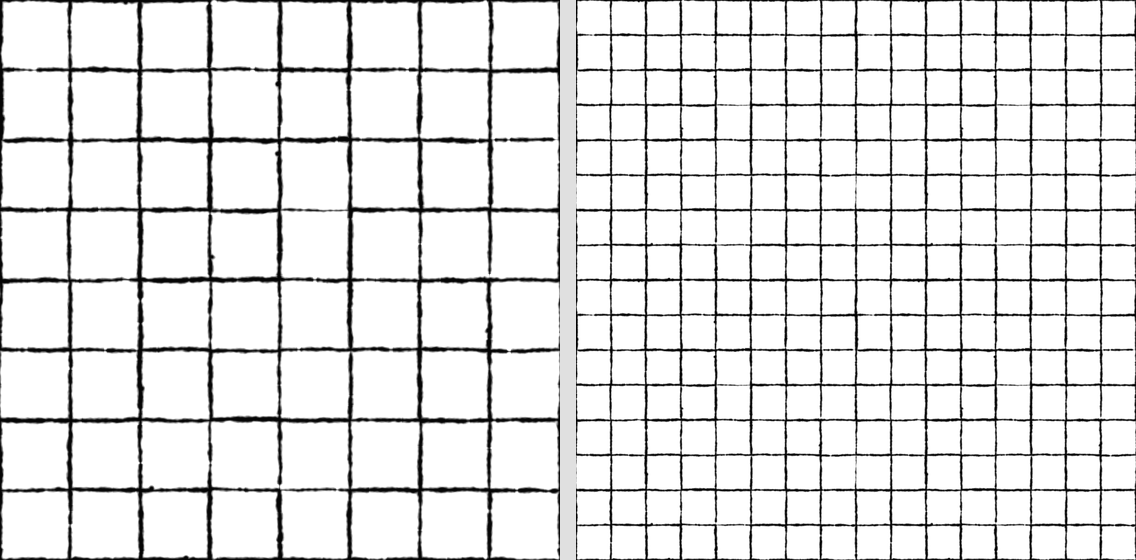
Left, the tile; right, the same tile 2 across and 2 down.
A WebGL 1 fragment shader for this pattern:

```glsl
precision highp float;

// A square grid of hand-inked black lines on white paper, eight cells each way.
// Every segment gets its own weight and offset; wrapped gradient noise bends the
// lines, roughens their edges and thins the ink, and a few blots cling to them.

uniform vec2 u_resolution;

// Lengths are in cells.
const float CELLS = 8.0;
const float HALF_WIDTH = 0.027;
const float SOFTNESS = 0.021;
const float WEIGHT_SPREAD = 0.007;   // width change from segment to segment
const float OFFSET_SPREAD = 0.008;   // sideways shift of each segment
const float BEND = 0.022;            // slow wander of a line
const float ROUGHNESS = 0.022;       // ragged edges
const float WEAR = 0.016;            // uneven ink along a line
const float FAINT_SHARE = 0.05;      // share of segments nearly worn away
const float FAINT_LOSS = 0.012;
const float BLOT_SHARE = 0.06;       // share of segments carrying a blot
const float BLOT_RADIUS = 0.036;
const float CROSSING_FILL = 0.018;   // ink gathered where lines meet
const vec3 PAPER = vec3(1.0);
const vec3 INK = vec3(0.02);

float hash(vec2 p, float seed) {
  vec3 q = fract(vec3(p.xyx + seed * 7.31) * vec3(0.1031, 0.1030, 0.0973));
  q += dot(q, q.yzx + 33.33);
  return fract((q.x + q.y) * q.z);
}

// Dot of a random unit gradient with the offset from its lattice point.
float cornerSlope(vec2 corner, vec2 offset, vec2 period, float seed) {
  float angle = 6.28319 * hash(mod(corner, period), seed);
  return dot(vec2(cos(angle), sin(angle)), offset);
}

// Gradient noise, about -0.7 to 0.7, repeating after a whole period.
float wrappedNoise(vec2 p, vec2 period, float seed) {
  vec2 i = floor(p);
  vec2 f = p - i;
  vec2 u = f * f * f * (f * (f * 6.0 - 15.0) + 10.0);
  vec2 e = vec2(1.0, 0.0);
  float low = mix(cornerSlope(i, f, period, seed),
                  cornerSlope(i + e, f - e, period, seed), u.x);
  float high = mix(cornerSlope(i + e.yx, f - e.yx, period, seed),
                   cornerSlope(i + e.xx, f - e.xx, period, seed), u.x);
  return mix(low, high, u.y);
}

// Noise along one numbered line, with a whole number of waves per cell.
float lineNoise(float along, float line, float waves, float seed) {
  return wrappedNoise(vec2(along * waves, line + 0.37), vec2(CELLS * waves, CELLS), seed);
}

float smoothMin(float a, float b, float k) {
  float h = max(k - abs(a - b), 0.0) / k;
  return min(a, b) - 0.25 * h * h * k;
}

// Signed distance to the nearest line of one family, negative inside the ink.
float inkedLine(float across, float along, float seed) {
  float nearest = floor(across + 0.5);
  float line = mod(nearest, CELLS);
  vec2 segment = vec2(line, mod(floor(along), CELLS));

  // Position: segment shift, then slow and quick wander.
  float side = across - nearest;
  side -= OFFSET_SPREAD * (2.0 * hash(segment, seed + 1.0) - 1.0);
  side -= BEND * lineNoise(along, line, 2.0, seed + 2.0);
  side -= 0.4 * BEND * lineNoise(along, line, 7.0, seed + 3.0);

  // Width: segment weight, faint segments, and wear along the stroke.
  float width = HALF_WIDTH + WEIGHT_SPREAD * (2.0 * hash(segment, seed + 4.0) - 1.0);
  width -= FAINT_LOSS * step(hash(segment, seed + 5.0), FAINT_SHARE);
  width += WEAR * lineNoise(along, line, 5.0, seed + 6.0);
  float nick = lineNoise(along, line, 9.0, seed + 7.0);
  width -= 0.1 * max(nick - 0.36, 0.0);
  float distance = abs(side) - width;

  // Blot beside the stroke, kept clear of the segment ends.
  float place = mix(0.15, 0.85, hash(segment, seed + 8.0));
  float edge = hash(segment, seed + 9.0) < 0.5 ? -0.025 : 0.025;
  float blot = length(vec2(side - edge, fract(along) - place)) - BLOT_RADIUS;
  if (hash(segment, seed + 10.0) < BLOT_SHARE) {
    distance = smoothMin(distance, blot, 0.02);
  }
  return distance;
}

void main() {
  vec2 cell = gl_FragCoord.xy / u_resolution * CELLS;
  float pixel = CELLS / min(u_resolution.x, u_resolution.y);

  float vertical = inkedLine(cell.x, cell.y, 3.0);
  float horizontal = inkedLine(cell.y, cell.x, 29.0);
  float distance = smoothMin(vertical, horizontal, CROSSING_FILL);

  // Ragged edges: two scales, independent on either side of a stroke.
  distance += ROUGHNESS * 0.6 * wrappedNoise(cell * 11.0, vec2(CELLS * 11.0), 51.0);
  distance += ROUGHNESS * 0.4 * wrappedNoise(cell * 19.0, vec2(CELLS * 19.0), 52.0);

  float blur = max(SOFTNESS, 0.75 * pixel);
  float ink = 1.0 - smoothstep(-blur, blur, distance);
  gl_FragColor = vec4(mix(PAPER, INK, ink), 1.0);
}
```
